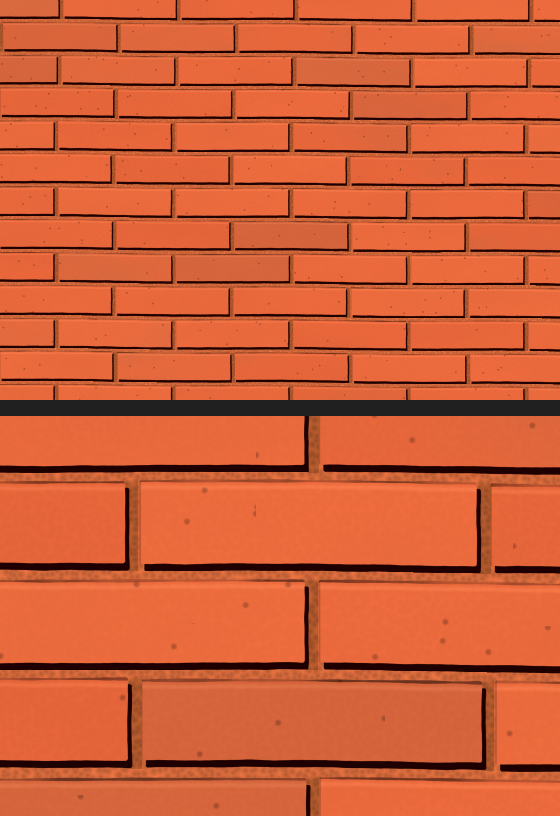
Top, the full canvas; bottom, a detail of the centre.
Reproduce this texture procedurally as a WebGL 2 fragment shader.

```glsl
#version 300 es
precision highp float;
uniform vec2 u_resolution;
out vec4 fragColor;

float hash(vec2 p) {
  vec3 q = fract(p.xyx * vec3(0.1031, 0.1030, 0.0973));
  q += dot(q, q.yzx + 33.33);
  return fract((q.x + q.y) * q.z);
}

// Distance to the nearest scattered point
float cellular(vec2 p) {
  vec2 corner = floor(p);
  float nearest = 2.0;
  for (int j = -1; j <= 1; j++) {
    for (int i = -1; i <= 1; i++) {
      vec2 cell = corner + vec2(i, j);
      vec2 seed = cell + vec2(hash(cell), hash(cell + 57.0));
      nearest = min(nearest, length(seed - p));
    }
  }
  return nearest;
}

float layeredSines(vec2 p) {
  float sum = 0.0, amplitude = 0.5;
  for (int i = 0; i < 4; i++) {
    sum += amplitude * sin(p.x + 1.7 * sin(p.y)) * cos(p.y - 0.6 * p.x);
    p = mat2(1.5, 1.1, -1.1, 1.5) * p + 2.3;
    amplitude *= 0.55;
  }
  return sum;
}

float roundedBox(vec2 p, vec2 lo, vec2 hi, float radius) {
  vec2 d = abs(p - 0.5 * (lo + hi)) - 0.5 * (hi - lo) + radius;
  return length(max(d, 0.0)) + min(max(d.x, d.y), 0.0) - radius;
}

// Smooth coverage of the inside of a shape
float cover(float dist, float soft) {
  return 1.0 - smoothstep(-soft, soft, dist);
}

void main() {
  // Wall space: one unit is one course, y runs downward, slightly tilted
  vec2 p = gl_FragCoord.xy / u_resolution.y;
  vec2 wall = vec2(p.x, 1.0348 - p.y - 0.0065 * p.x) / 0.0823;
  float soft = 0.7 / (0.0823 * u_resolution.y);
  wall.y += 0.012 * sin(wall.x * 0.9);

  // Running bond with a little drift per course
  float row = floor(wall.y);
  float start = 1.78 + 1.75 * mod(row, 2.0) + 0.06 * (hash(vec2(row + 3.0, 8.0)) - 0.5);
  start += 0.11 * (1.0 - smoothstep(1.0, 4.0, row));
  float x = wall.x - start;
  float column = floor(x / 3.57);
  vec2 q = vec2(x - column * 3.57, wall.y - row);
  vec2 id = vec2(column + 20.0, row + 3.0);
  float tone = hash(id), chip = hash(id + 31.0);

  // Brick face and the shadow it throws down and to the right
  float wobble = 0.009 * layeredSines(wall * 5.0);
  vec2 lo = vec2(0.025 * (chip - 0.5), 0.085 + 0.02 * (tone - 0.5));
  vec2 hi = vec2(3.435 + 0.02 * (tone - 0.5), 0.922 + 0.015 * (chip - 0.5));
  float face = roundedBox(q, lo, hi, 0.025) + wobble;
  float shade = roundedBox(q, lo + vec2(0.055, 0.07), hi + vec2(0.042, 0.072), 0.02) + wobble;

  // Rough mortar, browner in the upright joints
  float grit = cellular(wall * 16.0);
  float upright = smoothstep(3.42, 3.46, q.x) * smoothstep(0.06, 0.12, q.y);
  vec3 color = mix(vec3(0.83, 0.41, 0.23), vec3(0.68, 0.34, 0.17), upright);
  color *= 0.86 + 0.26 * grit;
  color = mix(color, vec3(0.12, 0.0, 0.0), cover(shade, soft));

  // Fired clay: tone per brick, broad stains and fine grain
  float stain = layeredSines(vec2(wall.x * 0.55, wall.y * 1.1) + 9.0 * tone);
  float dull = smoothstep(0.6, 1.0, tone + 0.28 * stain);
  vec3 clay = mix(vec3(0.915, 0.41, 0.235), vec3(0.84, 0.4, 0.24), dull);
  clay *= 1.0 + 0.025 * stain + 0.03 * (grit - 0.5);
  clay += vec3(0.02, 0.025, 0.015) * (chip - 0.5);

  // Worn upper rim: dark line, then a faint lit edge
  float rim = q.y - lo.y + wobble;
  float worn = 0.2 + 0.3 * smoothstep(-0.4, 0.5, layeredSines(wall * vec2(1.3, 1.0) + chip));
  clay += vec3(0.04, 0.05, 0.04) * (1.0 - smoothstep(0.0, 0.04, abs(rim - 0.075)));
  clay *= 1.0 - worn * cover(rim - 0.025, soft);
  clay *= 1.0 - 0.18 * cover(q.x - lo.x - 0.02, soft);

  // Sparse pits
  float pit = 1.0 - smoothstep(0.03, 0.1, cellular(wall * 2.3 + 40.0));
  clay *= 1.0 - 0.22 * pit * step(0.72, hash(floor(wall * 2.3) + 5.0));

  color = mix(color, clay, cover(face, soft));
  fragColor = vec4(clamp(color, 0.0, 1.0), 1.0);
}
```
